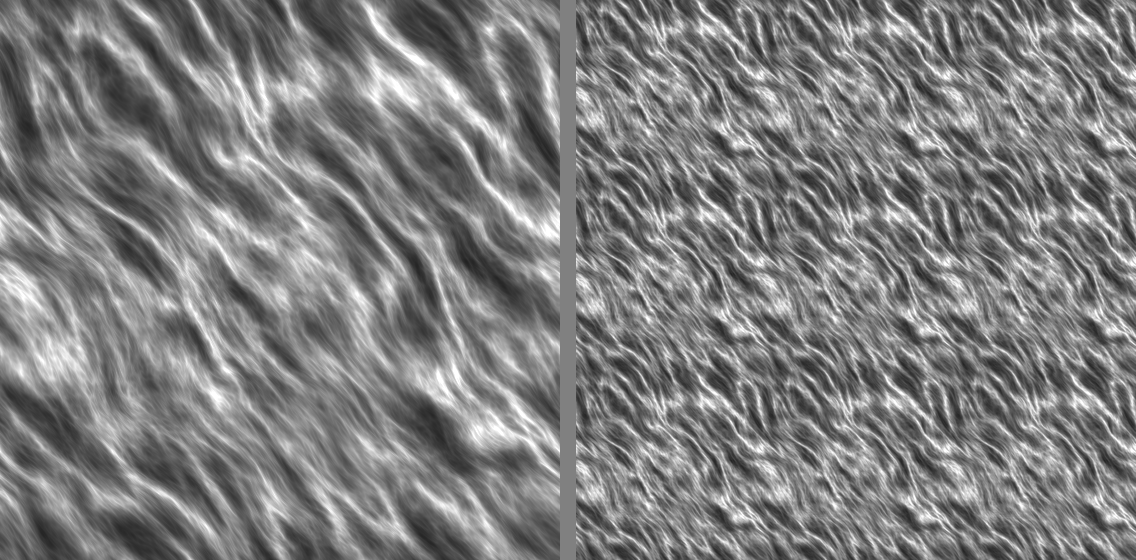
Left: one tile. Right: repeated 3 by 3.
A Shadertoy shader for this texture:

```glsl
// Seamless grey fibrous streaks running diagonally, with bright creases and dark hollows.

const float TAU = 6.2831853;

// Random unit gradient for a lattice cell.
vec2 cellGradient(vec2 cell, float seed) {
    uvec3 k = uvec3(cell.x, cell.y, seed) * uvec3(1597u, 51749u, 9277u);
    uint h = k.x ^ (k.y + 7919u) ^ (k.z * 131u);
    h = (h ^ (h >> 15)) * 73244475u;
    h = (h ^ (h >> 13)) * 73244475u;
    h ^= h >> 16;
    float angle = TAU * float(h & 65535u) / 65536.0;
    return vec2(cos(angle), sin(angle));
}

// Wraps a cell on the sheared lattice: grid = (columns, shear, rows).
vec2 wrapCell(vec2 cell, vec3 grid) {
    float turns = floor((cell.y + 0.5) / grid.z);
    cell -= turns * grid.yz;
    cell.x -= grid.x * floor((cell.x + 0.5) / grid.x);
    return cell;
}

float corner(vec2 cell, vec2 f, vec2 offset, vec3 grid, float seed) {
    return dot(cellGradient(wrapCell(cell + offset, grid), seed), f - offset);
}

// Gradient noise over the unit tile; whole-number grids make it wrap.
float wrappedNoise(vec2 p, vec3 grid, float seed) {
    vec2 q = vec2(grid.x * p.x + grid.y * p.y, grid.z * p.y);
    q += vec2(0.37, 0.61) * seed;
    vec2 cell = floor(q), f = q - cell;
    vec2 w = f * f * f * (f * (f * 6.0 - 15.0) + 10.0);
    float low = mix(corner(cell, f, vec2(0, 0), grid, seed),
                    corner(cell, f, vec2(1, 0), grid, seed), w.x);
    float high = mix(corner(cell, f, vec2(0, 1), grid, seed),
                     corner(cell, f, vec2(1, 1), grid, seed), w.x);
    return mix(low, high, w.y);
}

vec2 warp(vec2 p, float cells, float seed) {
    vec3 grid = vec3(cells, 0.0, cells);
    return vec2(wrappedNoise(p, grid, seed), wrappedNoise(p, grid, seed + 1.0));
}

void mainImage(out vec4 fragColor, in vec2 fragCoord) {
    vec2 p = fragCoord / iResolution.xy;

    // Bend the streaks broadly, then make them waver.
    p += 0.055 * warp(p, 3.0, 11.0);
    p += 0.015 * warp(p, 9.0, 21.0);

    // Broad light and dark bands.
    float depth = 0.55 * wrappedNoise(p, vec3(5, 4, 2), 31.0);

    // Folded noise: creases stay bright, hollows get deep.
    vec3 grid = vec3(10, 7, 4);
    float strength = 2.5;
    for (int i = 0; i < 5; i++) {
        float n = wrappedNoise(p, grid, float(i) + 1.0);
        depth += strength * sqrt(n * n + 0.0008);
        grid *= 2.0;
        strength *= 0.56;
    }

    float grey = exp(0.2 - depth);
    fragColor = vec4(vec3(clamp(grey, 0.0, 1.0)), 1.0);
}
```
